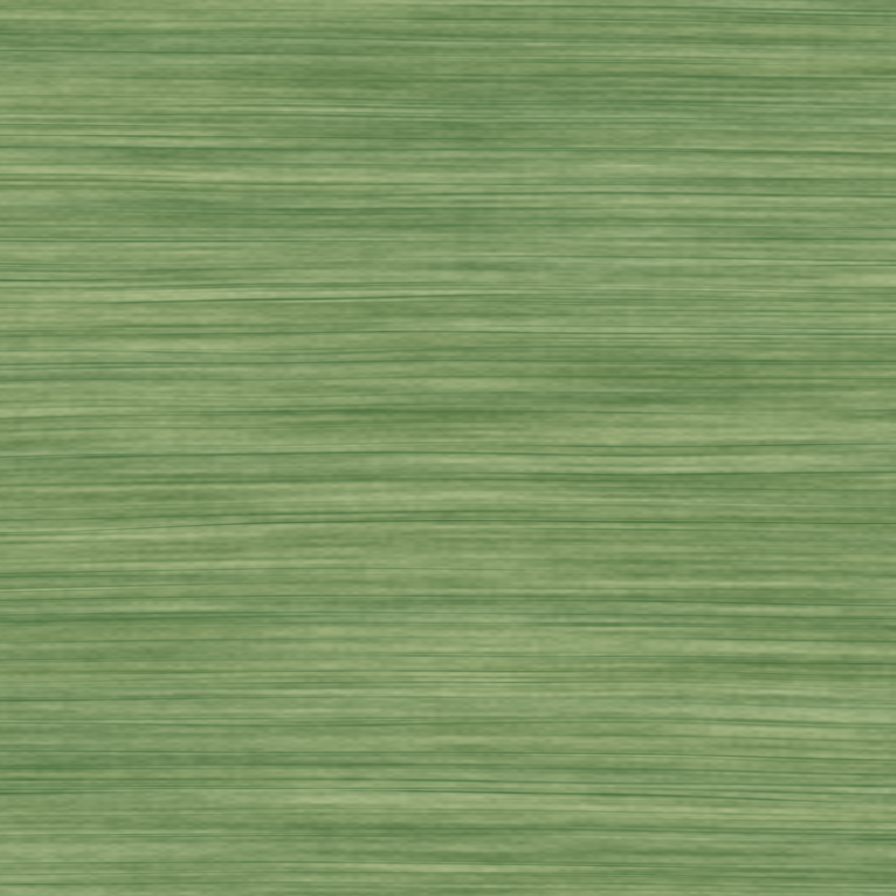
A Shadertoy shader for this texture:

```glsl
// Fine horizontal green fibres, like brushed grasscloth or straight wood grain.
// Stretched value noise gives bands and streaks on gently bent coordinates;
// loops over jittered rows lay thin, fading dark strands on top.

const vec3 BASE_GREEN   = vec3(0.525, 0.615, 0.415);
const vec3 TONE_RANGE   = vec3(0.160, 0.130, 0.132); // colour change per unit of tone
const vec3 STRAND_GREEN = vec3(0.250, 0.425, 0.235);
const vec3 STRAW_TINT   = vec3(0.008, 0.002, -0.006);

const float BEND         = 0.024;  // slow drift of the fibres
const float WAVER        = 0.004;  // small local ripple
const float STRAND_WIDTH = 0.0014;
const float SHADE_WIDTH  = 0.0050; // soft shade beside a strand
const float STRAND_DEPTH = 0.85;
const int   STRAND_SETS  = 5;

float hash(vec2 p) {
    return fract(sin(dot(p, vec2(127.1, 311.7))) * 43758.5453);
}

float noise(vec2 p) {
    vec2 cell = floor(p);
    vec2 f = fract(p);
    f = f * f * (3.0 - 2.0 * f);
    float low  = mix(hash(cell), hash(cell + vec2(1.0, 0.0)), f.x);
    float high = mix(hash(cell + vec2(0.0, 1.0)), hash(cell + 1.0), f.x);
    return mix(low, high, f.y);
}

// Noise centred on zero; scale.x is low so that features run along x.
float fibre(vec2 uv, vec2 scale, float seed) {
    return noise(uv * scale + seed * vec2(17.3, 9.7)) - 0.5;
}

vec2 bend(vec2 uv) {
    uv.y += BEND * fibre(uv, vec2(1.5, 2.6), 1.0);
    uv.y += WAVER * fibre(uv, vec2(4.5, 11.0), 2.0);
    return uv;
}

// Sum of streaks from broad bands down to single-thread grain.
float fibreTone(vec2 uv) {
    float tone = 0.26 * fibre(uv, vec2(1.3, 14.0), 3.0);
    tone += 0.38 * fibre(uv, vec2(2.2, 42.0), 4.0);
    tone += 0.66 * fibre(uv, vec2(3.2, 105.0), 5.0);
    tone += 0.86 * fibre(uv, vec2(6.0, 225.0), 6.0);
    tone += 0.36 * fibre(uv, vec2(38.0, 220.0), 7.0);
    tone += 0.36 * fibre(uv, vec2(130.0, 300.0), 8.0);
    return tone;
}

// One set of strands: x is the thin dark core, y the soft shade below it.
vec2 strands(vec2 uv, float rows, float seed, float pixel) {
    float y = uv.y * rows + seed * 0.37;
    float row = floor(y);
    vec2 id = vec2(row, seed * 13.0);
    float wander = 0.16 * (noise(vec2(uv.x * 3.0 + seed * 5.0, row * 7.0)) - 0.5);
    float centre = mix(0.25, 0.75, hash(id)) + wander;
    float d = (fract(y) - centre) / rows;

    // Each strand has its own strength and fades in and out along its length.
    float along = noise(vec2(uv.x * 2.6 + hash(id + 3.1) * 40.0, row * 5.0 + seed));
    float strength = smoothstep(0.25, 0.80, along) * mix(0.25, 1.0, hash(id + 5.7));

    float width = max(STRAND_WIDTH * mix(0.7, 1.35, hash(id + 8.3)), 0.6 * pixel);
    float core = exp(-d * d / (width * width));
    float edge = smoothstep(0.0, 0.2, fract(y));
    float shade = exp(-abs(d) / SHADE_WIDTH) * smoothstep(width, -width, d) * edge;
    return strength * vec2(core, shade);
}

void mainImage(out vec4 fragColor, in vec2 fragCoord) {
    float pixel = 1.0 / iResolution.y;
    vec2 uv = bend(fragCoord * pixel);

    // Streaked ground with a faint straw hue in places
    float tone = fibreTone(uv);
    float straw = 2.0 * fibre(uv, vec2(2.0, 50.0), 9.0);

    // Dark strands in several densities
    float core = 0.0;
    float shade = 0.0;
    for (int i = 0; i < STRAND_SETS; i++) {
        float k = float(i);
        vec2 s = strands(uv, 17.0 + 13.0 * k, k + 1.0, pixel);
        core = max(core, s.x * (1.0 - 0.1 * k));
        shade += s.y * (1.0 - 0.2 * k);
    }

    // Breaks in the strands follow the fine grain
    core *= 0.85 + 0.5 * fibre(uv, vec2(28.0, 60.0), 10.0);

    vec3 color = BASE_GREEN + TONE_RANGE * (tone - 0.22 * shade);
    color += STRAW_TINT * straw;
    color = mix(color, STRAND_GREEN, STRAND_DEPTH * core);
    fragColor = vec4(clamp(color, 0.0, 1.0), 1.0);
}
```
